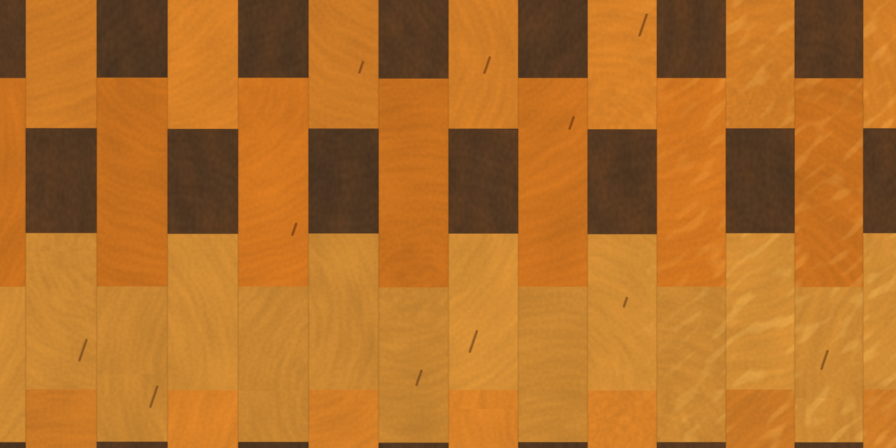
A Shadertoy shader for this texture:

```glsl
// End-grain butcher block: staggered columns of walnut, cherry and maple.

const vec3 WALNUT = vec3(0.29, 0.203, 0.128);
const vec3 WALNUT_RED = vec3(0.38, 0.24, 0.13);
const vec3 CHERRY = vec3(0.785, 0.442, 0.125);
const vec3 CHERRY_PALE = vec3(0.81, 0.485, 0.155);
const vec3 MAPLE = vec3(0.80, 0.533, 0.202);

// Lengths in canvas heights
const float COLUMN_WIDTH = 0.1589;
const float FIRST_SEAM = 0.0573;
const float WALNUT_LEN = 0.232;
const float CHERRY_LEN = 0.466;
const float MAPLE_LEN = 0.349;
const float PERIOD = WALNUT_LEN + CHERRY_LEN + MAPLE_LEN;

float hash(vec2 p) {
    p = fract(p * vec2(0.1031, 0.1137));
    p += dot(p, p.yx + 33.33);
    return fract((p.x + p.y) * p.x * 17.3);
}

vec2 gradient(vec2 cell) {
    float a = 6.2832 * hash(cell + 71.0);
    return vec2(cos(a), sin(a));
}

float gradientNoise(vec2 p) {
    vec2 i = floor(p), f = p - i;
    vec2 u = f * f * f * (f * (f * 6.0 - 15.0) + 10.0);
    vec2 e = vec2(1.0, 0.0);
    float a = dot(gradient(i), f);
    float b = dot(gradient(i + e), f - e);
    float c = dot(gradient(i + e.yx), f - e.yx);
    float d = dot(gradient(i + 1.0), f - 1.0);
    return mix(mix(a, b, u.x), mix(c, d, u.x), u.y);
}

float segmentDistance(vec2 p, vec2 a, vec2 b) {
    vec2 ab = b - a;
    return length(p - a - ab * clamp(dot(p - a, ab) / dot(ab, ab), 0.0, 1.0));
}

// Growth rings curving about a distant pith, different in each block
float ringGrain(vec2 p, vec2 centre, vec2 id) {
    float a = 6.2832 * hash(id + 5.0);
    vec2 q = p - centre - (0.15 + 0.3 * hash(id + 9.0)) * vec2(cos(a), sin(a));
    float r = length(q) + 0.012 * gradientNoise(p * 14.0 + id * 3.0);
    float around = atan(q.y, q.x) * 3.0;
    return gradientNoise(vec2(r * 75.0, around) + id * 7.0)
         + 0.7 * gradientNoise(vec2(r * 28.0, around) + id * 11.0);
}

// Short dark mineral streak found in a few blocks
float fleck(vec2 p, vec2 centre, vec2 id) {
    vec2 a = centre + (vec2(hash(id + 2.0), hash(id + 3.0)) - 0.5) * vec2(0.1, 0.25);
    vec2 b = a + vec2(0.012, -0.035) * (0.4 + hash(id + 4.0));
    float line = 1.0 - smoothstep(0.0005, 0.005, segmentDistance(p, a, b));
    return line * step(0.66, hash(id + 1.0));
}

vec3 lightWood(vec3 base, vec2 p, vec2 centre, vec2 id) {
    float tone = 0.96 + 0.08 * hash(id + 17.0);
    float cloud = gradientNoise(p * vec2(9.0, 6.0) + id * 5.0);
    float pores = gradientNoise(p * 115.0 + id);
    vec3 c = base * (tone + 0.055 * ringGrain(p, centre, id) + 0.05 * cloud + 0.04 * pores);
    // Pale rippled figure, strongest on the right side
    float ripple = gradientNoise((p.x + p.y) * vec2(22.0, 9.0) + p * vec2(8.0, 20.0) + id);
    float figure = smoothstep(0.05, 0.45, ripple) * smoothstep(1.3, 1.7, p.x);
    c += figure * vec3(0.05, 0.065, 0.05);
    return mix(c, base * vec3(0.55, 0.5, 0.55), 0.7 * fleck(p, centre, id));
}

vec3 darkWood(vec2 p, vec2 centre, vec2 id) {
    float cloud = gradientNoise(p * vec2(24.0, 9.0) + id * 5.0);
    float red = clamp(0.55 * hash(id + 6.0) + 0.12 * p.x + 0.6 * cloud, 0.0, 1.0);
    float pores = gradientNoise(p * vec2(110.0, 75.0) + id);
    return mix(WALNUT, WALNUT_RED, red) * (1.0 + 0.07 * ringGrain(p, centre, id) + 0.1 * pores);
}

// Even columns run walnut, maple, cherry; odd ones walnut, cherry, maple
vec3 columnColor(vec2 p, float column, float soft) {
    bool even = mod(column, 2.0) < 0.5;
    float start = even ? 0.289 : -0.0573;
    start += 0.004 * (hash(vec2(column + 20.0, 3.0)) - 0.5);
    float cycle = floor((p.y - start) / PERIOD);
    float s = p.y - start - cycle * PERIOD;
    float joint = WALNUT_LEN + (even ? MAPLE_LEN : CHERRY_LEN);
    vec2 id = vec2(column + 40.0, cycle * 3.0 + 30.0);

    float x = FIRST_SEAM + (column + 0.5) * COLUMN_WIDTH * 0.985;
    float top = p.y - s;
    vec2 middleCentre = vec2(x, top + 0.5 * (WALNUT_LEN + joint));
    vec2 lastCentre = vec2(x, top + 0.5 * (joint + PERIOD));
    vec3 dark = darkWood(p, vec2(x, top + 0.5 * WALNUT_LEN), id);
    vec3 middle = lightWood(even ? MAPLE : CHERRY, p, middleCentre, id + vec2(0.0, 1.0));
    vec3 last = lightWood(even ? CHERRY_PALE : MAPLE, p, lastCentre, id + vec2(0.0, 2.0));

    vec3 c = mix(dark, middle, smoothstep(-soft, soft, s - WALNUT_LEN));
    c = mix(c, last, smoothstep(-soft, soft, s - joint));
    return mix(c, dark, smoothstep(PERIOD - 2.0 * soft, PERIOD, s));
}

void mainImage(out vec4 fragColor, in vec2 fragCoord) {
    vec2 p = fragCoord / iResolution.y;
    p.y = 1.0 - p.y;
    float soft = max(0.0022, 0.8 / iResolution.y);

    // Columns narrow very slightly towards the right
    float u = (p.x - FIRST_SEAM) / COLUMN_WIDTH;
    u += 0.0017 * u * u;
    float seam = floor(u + 0.5);
    float offset = (u - seam) * COLUMN_WIDTH;
    vec3 left = columnColor(p, seam - 1.0, soft);
    vec3 right = columnColor(p, seam, soft);
    vec3 color = mix(left, right, smoothstep(-soft, soft, offset));

    // Faint glue line
    color *= 1.0 - 0.07 * (1.0 - smoothstep(0.0, 0.004, abs(offset)));
    fragColor = vec4(color, 1.0);
}
```
